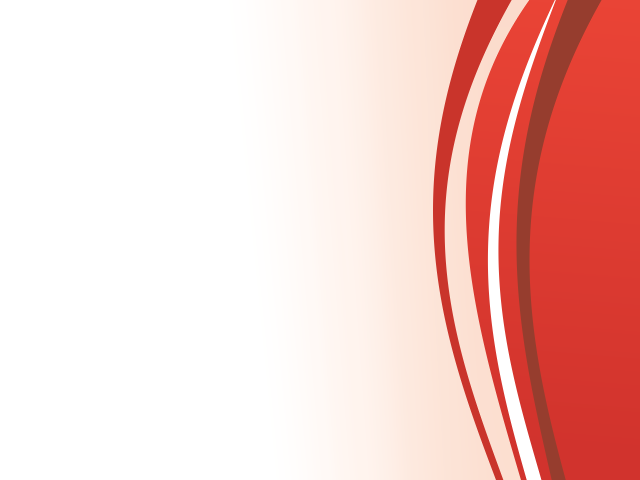
Reproduce this background procedurally as a Shadertoy shader.

```glsl
// Sweeping red, white and brown curved bands at the right of a white to peach fade.

const vec3 WHITE = vec3(1.0);
const vec3 BLUSH = vec3(1.0, 0.962, 0.942);
const vec3 PEACH = vec3(0.99, 0.895, 0.845);
const vec3 DEEP_PEACH = vec3(0.986, 0.86, 0.80);
const vec3 DARK_RED = vec3(0.79, 0.205, 0.17);
const vec3 RED_TOP = vec3(0.915, 0.265, 0.21);
const vec3 RED_BOTTOM = vec3(0.82, 0.20, 0.175);
const vec3 BROWN = vec3(0.59, 0.24, 0.18);

float hash(float n) {
    return fract(sin(n * 91.345) * 4375.85);
}

float noise(float x) {
    float i = floor(x);
    return mix(hash(i), hash(i + 1.0), smoothstep(0.0, 1.0, fract(x)));
}

// Smooth quartic edge through five evenly spaced heights; down runs 0 (top) to 1.
float curve(float down, float top, float upper, float mid, float lower, float bottom) {
    float s = 4.0 * down - 2.0;
    float c1 = (top - 8.0 * upper + 8.0 * lower - bottom) / 12.0;
    float c2 = (16.0 * (upper + lower) - top - bottom - 30.0 * mid) / 24.0;
    float c3 = (2.0 * (upper - lower) - top + bottom) / 12.0;
    float c4 = (top + bottom - 4.0 * (upper + lower) + 6.0 * mid) / 24.0;
    return mid + s * (c1 + s * (c2 + s * (c3 + s * c4)));
}

// Antialiased coverage of everything to the right of an edge.
float rightOf(float x, float edge, float pixel) {
    return clamp((x - edge) / pixel + 0.5, 0.0, 1.0);
}

// Slanted fade with faint streaks that follow its slope.
vec3 backdrop(vec2 p) {
    float start = 0.355 + 0.075 * p.y;
    float u = (p.x - start) / (0.70 + 0.03 * p.y - start);
    float streak = noise((p.x - 0.06 * p.y) * 70.0) - 0.5;
    u += 0.045 * streak * smoothstep(0.0, 0.3, u);
    vec3 color = mix(WHITE, BLUSH, smoothstep(-0.05, 0.48, u));
    color = mix(color, PEACH, smoothstep(0.35, 0.95, u));
    return mix(color, DEEP_PEACH, smoothstep(0.85, 1.2, u) * (1.0 - 0.4 * p.y));
}

void mainImage(out vec4 fragColor, in vec2 fragCoord) {
    vec2 p = fragCoord / iResolution.xy;
    p.y = 1.0 - p.y;
    float pixel = 1.0 / iResolution.x;
    vec3 peach = backdrop(p);
    float shade = clamp(p.y * 1.08 - 0.12 * (p.x - 0.85), 0.0, 1.0);
    vec3 red = mix(RED_TOP, RED_BOTTOM, shade);

    // Band edges, ordered from left to right
    float darkLeft = curve(p.y, 0.746, 0.690, 0.678, 0.711, 0.775);
    float darkRight = curve(p.y, 0.7995, 0.719, 0.695, 0.724, 0.7865);
    float redLeft = curve(p.y, 0.827, 0.742, 0.730, 0.762, 0.814);
    float whiteLeft = curve(p.y, 0.867, 0.794, 0.763, 0.777, 0.823);
    float whiteRight = curve(p.y, 0.8685, 0.806, 0.779, 0.797, 0.846);
    float brownLeft = curve(p.y, 0.887, 0.828, 0.807, 0.823, 0.862);
    float brownRight = curve(p.y, 0.940, 0.859, 0.828, 0.841, 0.884);

    // Each layer covers all that lies to its right
    vec3 color = mix(peach, DARK_RED, rightOf(p.x, darkLeft, pixel));
    color = mix(color, peach, rightOf(p.x, darkRight, pixel));
    color = mix(color, red, rightOf(p.x, redLeft, pixel));
    color = mix(color, WHITE, rightOf(p.x, whiteLeft, pixel));
    color = mix(color, red, rightOf(p.x, whiteRight, pixel));
    color = mix(color, BROWN, rightOf(p.x, brownLeft, pixel));
    color = mix(color, red, rightOf(p.x, brownRight, pixel));
    fragColor = vec4(color, 1.0);
}
```
